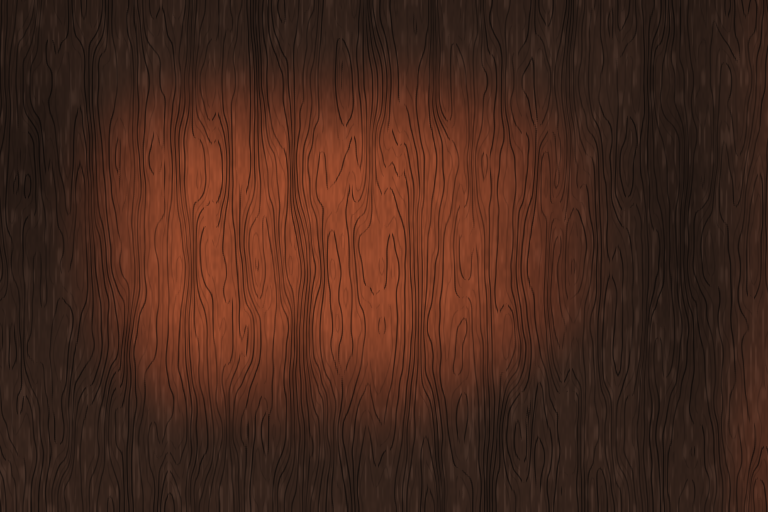
This texture is drawn by a Shadertoy shader. Its source:

```glsl
// Dark vertical wood grain with a soft, warm pool of light left of centre.

const vec3 DARK_WOOD  = vec3(0.198, 0.133, 0.103);
const vec3 MID_WOOD   = vec3(0.360, 0.186, 0.124);
const vec3 WARM_WOOD  = vec3(0.560, 0.275, 0.167);
const vec3 FIBRE_TINT = vec3(0.050, 0.040, 0.035);

const vec2  GLOW_CENTRE = vec2(0.675, 0.525);
const vec2  GLOW_HALF   = vec2(0.500, 0.335);
const float GLOW_ROUND  = 0.26;
const float GLOW_INNER  = -0.25;
const float GLOW_OUTER  = 0.13;

const float RING_TILT  = 48.0;   // rings per unit of canvas height
const float RING_WARP  = 4.0;    // strength of the broad cathedral loops
const float LOOP_WARP  = 3.1;    // strength of the small slender loops
const float LINE_WIDTH = 0.0010;
const float LINE_DEPTH = 0.50;
const float SEAM_RINGS = 1.3;    // extra rings squeezed into each seam
const float SEAM_X[5] = float[5](0.255, 0.360, 0.435, 0.490, 0.860);

float hash(vec2 cell) {
    vec3 q = fract(vec3(cell.xyx) * 0.1031);
    q += dot(q, q.yzx + 33.33);
    return fract((q.x + q.y) * q.z);
}

float noise(vec2 p) {
    vec2 i = floor(p), f = fract(p);
    f = f * f * f * (f * (f * 6.0 - 15.0) + 10.0);
    return mix(mix(hash(i), hash(i + vec2(1, 0)), f.x),
               mix(hash(i + vec2(0, 1)), hash(i + vec2(1, 1)), f.x), f.y);
}

float roundBox(vec2 p, vec2 halfSize, float radius) {
    vec2 q = abs(p) - halfSize + radius;
    return length(max(q, 0.0)) + min(max(q.x, q.y), 0.0) - radius;
}

float blob(vec2 p, vec2 centre, vec2 size) {
    vec2 q = (p - centre) / size;
    return exp(-dot(q, q));
}

// Height field whose evenly spaced contours are the grain lines
float ringField(vec2 p) {
    float sway = 0.030 * (noise(p * vec2(2.5, 2.1) + 5.0) - 0.5);
    sway += 0.012 * (noise(p * vec2(9.0, 7.0) + 8.0) - 0.5);
    vec2 q = vec2(p.x + sway, p.y);
    float rings = q.x * RING_TILT;
    rings += RING_WARP * noise(q * vec2(13.0, 2.3) + 17.0);
    rings += LOOP_WARP * noise(q * vec2(31.0, 6.0) + 41.0);
    rings += 0.60 * noise(q * vec2(67.0, 19.0) + 73.0);
    for (int i = 0; i < 5; i++)
        rings += SEAM_RINGS * smoothstep(-0.018, 0.018, q.x - SEAM_X[i]);
    return rings;
}

// Thin contour lines that fade out on flat ground and where they turn sideways
float contour(float field, float width) {
    float pixel = 1.0 / iResolution.y;
    vec2 gradient = vec2(dFdx(field), dFdy(field)) / pixel;
    float slope = max(length(gradient), 1.0);
    float dist = abs(fract(field) - 0.5) / slope;
    float line = 1.0 - smoothstep(width - 0.7 * pixel, width + 0.9 * pixel, dist);
    float upright = smoothstep(0.40, 0.88, abs(gradient.x) / slope);
    return line * upright * smoothstep(8.0, 40.0, slope);
}

float lightPool(vec2 p) {
    float d = roundBox(p - GLOW_CENTRE, GLOW_HALF, GLOW_ROUND);
    d += 0.05 * (noise(p * vec2(5.0, 3.0) + 9.0) - 0.5);
    d += 0.08 * blob(p, vec2(1.12, 0.20), vec2(0.20, 0.13));
    float glow = 1.0 - smoothstep(GLOW_INNER, GLOW_OUTER, d);
    return glow * mix(1.0, 0.62, smoothstep(0.66, 1.08, p.x));
}

vec3 woodColour(float glow) {
    vec3 colour = mix(DARK_WOOD, MID_WOOD, smoothstep(0.0, 0.54, glow));
    return mix(colour, WARM_WOOD, smoothstep(0.36, 1.0, glow));
}

void mainImage(out vec4 fragColor, in vec2 fragCoord) {
    vec2 p = fragCoord / iResolution.y;
    float aspect = iResolution.x / iResolution.y;

    // Broad light: main pool, warm right edge, shaded flanks
    float glow = lightPool(p);
    glow += 0.17 * smoothstep(aspect - 0.13, aspect, p.x);
    glow += 0.14 * blob(p, vec2(aspect - 0.04, 0.12), vec2(0.10, 0.22));
    vec3 colour = woodColour(clamp(glow, 0.0, 1.0));
    colour *= 1.0 - 0.28 * blob(p, vec2(0.05, 0.72), vec2(0.13, 0.30));
    colour *= 1.0 - 0.25 * blob(p, vec2(1.33, 0.58), vec2(0.10, 0.50));
    colour *= 1.0 - 0.10 * smoothstep(0.86, 1.0, p.y);

    // Soft tonal bands and short fibres
    float bands = noise(p * vec2(40.0, 6.0) + 3.0);
    float fibre = noise(p * vec2(210.0, 26.0));
    float fleck = noise(p * vec2(300.0, 75.0) + 30.0);
    colour *= 0.88 + 0.07 * bands + 0.10 * fibre + 0.10 * fleck;
    colour += FIBRE_TINT * smoothstep(0.60, 1.0, fibre) * (1.0 - 0.8 * min(glow, 1.0));

    // Fine grain lines over fainter rings between them
    float field = ringField(p);
    float ink = 0.50 + 0.50 * smoothstep(0.2, 0.65, noise(p * vec2(28.0, 7.0) + 60.0));
    colour *= 1.0 - LINE_DEPTH * ink * contour(field, LINE_WIDTH);
    colour *= 1.0 - 0.14 * contour(field * 2.0 + 0.5, LINE_WIDTH);

    fragColor = vec4(clamp(colour, 0.0, 1.0), 1.0);
}
```
